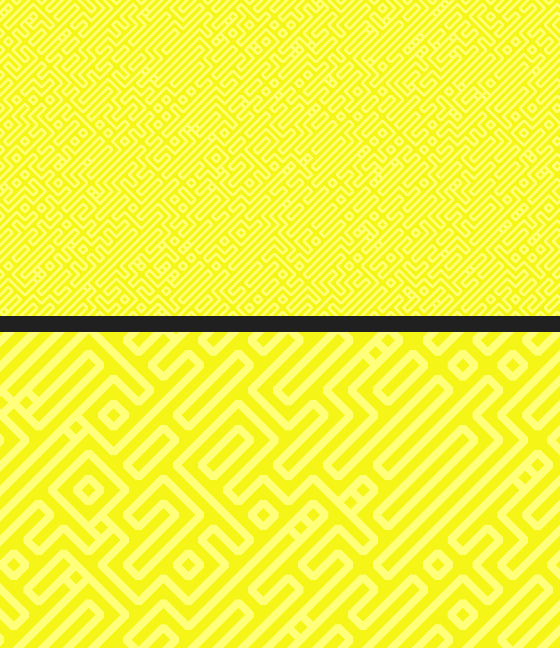
Top, the full canvas; bottom, a detail of the centre.
Reproduce this pattern procedurally as a Shadertoy shader.

```glsl
// Pale diagonal maze lines on strong yellow: a Truchet tiling of square cells.
// Each cell joins its edge midpoints with two parallel strokes, tilted one way
// or the other by a hash; a few cells carry both tilts and form junctions.

float hash(vec2 p) {
    return fract(sin(dot(p, vec2(127.1, 311.7))) * 43758.5453);
}

// Distance to the strokes of one cell, p measured from its centre
float tileDistance(vec2 p, vec2 cell) {
    float pick = hash(cell);
    if (pick > 0.69) p.x = -p.x;         // rising strokes are more common
    if (pick < 0.025) p.x = -abs(p.x);   // junction: a closed diamond
    if (p.x > p.y) p = p.yx;             // fold the second stroke onto the first
    if (pick < 0.025) p = vec2(-abs(p.x), abs(p.y));
    p -= vec2(-0.25, 0.25);              // middle of the stroke
    float across = abs(p.y - p.x) * 0.7071;
    float beyondEnd = max(abs(p.x + p.y) * 0.7071 - 0.3536, 0.0);
    return across + beyondEnd;           // pointed caps meet as bevels
}

void mainImage(out vec4 fragColor, in vec2 fragCoord) {
    float cellsPerHeight = 38.0;
    vec2 p = fragCoord / iResolution.y * cellsPerHeight;
    vec2 cell = floor(p);
    vec2 local = p - cell - 0.5;

    // Nearest stroke among this cell and its neighbours
    float d = 1.0;
    for (int y = -1; y <= 1; y++) {
        for (int x = -1; x <= 1; x++) {
            vec2 offset = vec2(x, y);
            d = min(d, tileDistance(local - offset, cell + offset));
        }
    }

    // Crisp edge, a little under one pixel wide
    float soft = 0.4 * cellsPerHeight / iResolution.y;
    float line = 1.0 - smoothstep(-soft, soft, d - 0.158);

    vec3 strongYellow = vec3(0.96, 0.96, 0.09);
    vec3 paleYellow = vec3(1.0, 1.0, 0.48);
    fragColor = vec4(mix(strongYellow, paleYellow, line), 1.0);
}
```
